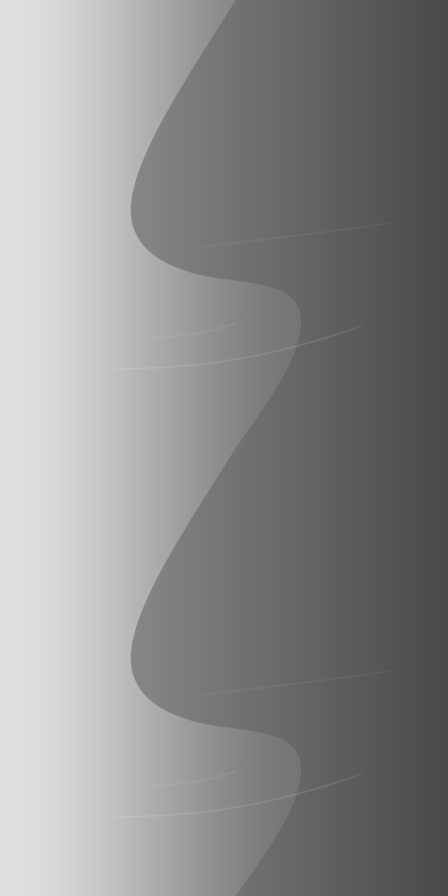
A Shadertoy shader for this background:

```glsl
// Two stacked square tiles of grey: a pale gradient on the left meets a darker
// one on the right along a flowing S-shaped edge, crossed by faint light strands.
// The edge is a chain of cubic Bezier curves, solved for x at each height.

vec2 bezier(vec2 a, vec2 b, vec2 c, vec2 d, float t) {
    float s = 1.0 - t;
    return s * s * s * a + 3.0 * s * s * t * b + 3.0 * s * t * t * c + t * t * t * d;
}

// x of a curve that descends steadily, found by bisection on its parameter
float curveX(vec2 a, vec2 b, vec2 c, vec2 d, float y) {
    float t = 0.5;
    float stride = 0.25;
    for (int i = 0; i < 18; i++) {
        t += bezier(a, b, c, d, t).y < y ? stride : -stride;
        stride *= 0.5;
    }
    return bezier(a, b, c, d, t).x;
}

// Wave edge over one tile, with y measured downwards from 0 to 1
float waveEdge(float y) {
    vec2 top = vec2(0.526, 0.0), trough = vec2(0.292, 0.469);
    vec2 shelf = vec2(0.495, 0.622), crest = vec2(0.672, 0.716);
    if (y < trough.y) return curveX(top, vec2(0.430, 0.156), vec2(0.292, 0.352), trough, y);
    if (y < shelf.y) return curveX(trough, vec2(0.292, 0.560), vec2(0.378, 0.607), shelf, y);
    if (y < crest.y) return curveX(shelf, vec2(0.586, 0.634), vec2(0.672, 0.641), crest, y);
    return curveX(crest, vec2(0.672, 0.807), vec2(0.586, 0.911), vec2(0.526, 1.0), y);
}

// Thin bowed line from a to b that fades out at both ends
float strand(vec2 p, vec2 a, vec2 b, float bow) {
    float s = (p.x - a.x) / (b.x - a.x);
    float arch = 4.0 * s * (1.0 - s);
    float slope = (b.y - a.y + 4.0 * bow * (1.0 - 2.0 * s)) / (b.x - a.x);
    float dist = abs(p.y - mix(a.y, b.y, s) - bow * arch) / sqrt(1.0 + slope * slope);
    float line = max(0.0, 1.0 - dist / max(0.0035, 1.0 / iResolution.x));
    return line * smoothstep(0.0, 0.5, arch);
}

void mainImage(out vec4 fragColor, in vec2 fragCoord) {
    vec2 uv = fragCoord / iResolution.xy;
    vec2 p = vec2(uv.x, fract(2.0 * (1.0 - uv.y)));

    // Pale and dark gradients joined along the smoothed edge
    float pale = mix(0.875, 0.45, smoothstep(0.0, 0.72, p.x));
    float dark = mix(0.63, 0.285, p.x);
    float side = p.x - waveEdge(p.y);
    float grey = mix(pale, dark, clamp(0.5 + side / max(fwidth(side), 1e-5), 0.0, 1.0));

    // Light strands
    float shine = 0.06 * strand(p, vec2(0.42, 0.553), vec2(0.91, 0.492), 0.003)
                + 0.07 * strand(p, vec2(0.31, 0.750), vec2(0.56, 0.708), 0.016)
                + 0.13 * strand(p, vec2(0.20, 0.820), vec2(0.845, 0.713), 0.036);
    grey = mix(grey, 0.95, shine);

    fragColor = vec4(vec3(grey), 1.0);
}
```
